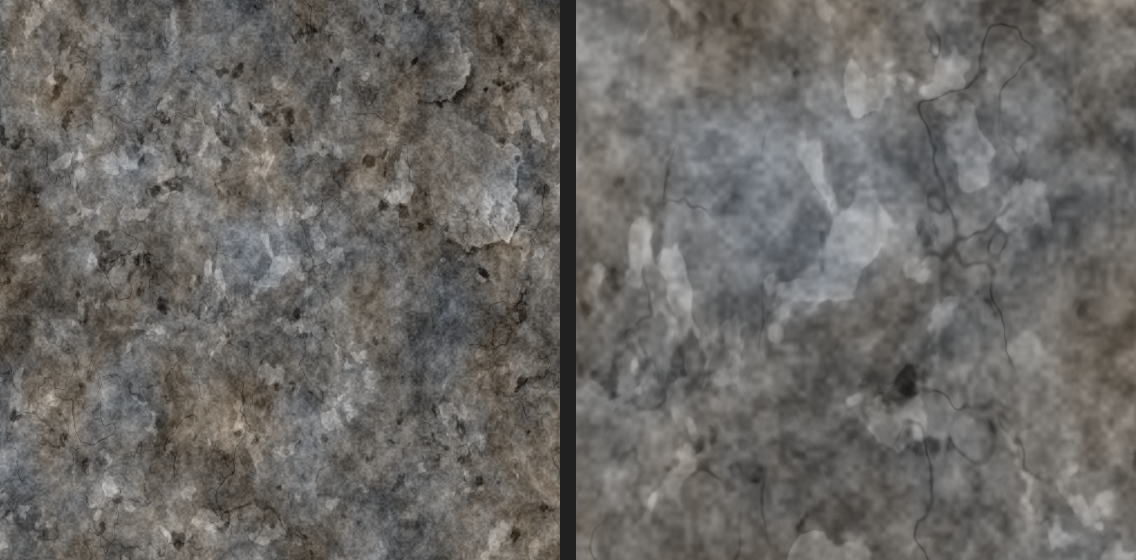
Left, the full canvas; right, a detail of the centre.
Give the GLSL for this texture, as a WebGL 1 fragment shader.

```glsl
precision highp float;
// Weathered grey-brown stone with mottling, hairline cracks, pits and pale flaked patches.
uniform vec2 u_resolution;

#define BASE_TONE 0.392
#define BROAD_AMOUNT 0.24
#define BLOTCH_AMOUNT 0.34
#define SPECKLE_AMOUNT 0.28
#define GRAIN_AMOUNT 0.11
#define CRACK_DEPTH 0.12
#define PIT_DEPTH 0.15
#define FLAKE_LIFT 0.12
#define WARMTH 0.11
#define WARP 0.035

float hash(vec2 p) {
  vec3 q = fract(vec3(p.xyx) * 0.1031);
  q += dot(q, q.yzx + 33.33);
  return fract((q.x + q.y) * q.z);
}

float noise(vec2 p) {
  vec2 cell = floor(p);
  vec2 f = fract(p);
  f = f * f * (3.0 - 2.0 * f);
  float low = mix(hash(cell), hash(cell + vec2(1.0, 0.0)), f.x);
  float high = mix(hash(cell + vec2(0.0, 1.0)), hash(cell + 1.0), f.x);
  return mix(low, high, f.y);
}

// Four rotated octaves, normalised to 0..1
float fbm(vec2 p) {
  float sum = 0.0;
  float weight = 0.533;
  for (int i = 0; i < 4; i++) {
    sum += weight * noise(p);
    p = mat2(1.6, 1.2, -1.2, 1.6) * p + 17.3;
    weight *= 0.5;
  }
  return sum;
}

// Thin dark line along the middle contour of a noise field, broken by a mask
float crack(vec2 p, float scale, float width) {
  float line = abs(fbm(p * scale + 41.0) - 0.5);
  float mask = smoothstep(0.46, 0.62, fbm(p * scale * 0.6 + 73.0));
  return (1.0 - smoothstep(0.0, width, line)) * mask;
}

// Raised chip: pale toward its right edge, shadowed along the underside
float chip(vec2 p, vec2 centre, vec2 radius) {
  vec2 q = (p - centre) / radius;
  float ragged = 1.3 * (fbm(p * 13.0 + 5.0) - 0.5) + 0.7 * (fbm(p * 45.0) - 0.5);
  float d = length(q) - 1.0 + ragged;
  float side = smoothstep(-0.7, 0.8, q.x - 0.3 * q.y);
  float face = (1.0 - smoothstep(-0.06, 0.03, d)) * (0.02 + 0.09 * side);
  float rim = (1.0 - smoothstep(0.0, 0.12, abs(d + 0.08))) * side * 0.07;
  float under = smoothstep(0.1, 0.8, 0.4 * q.x - q.y);
  float shadow = smoothstep(0.0, 0.06, d) * (1.0 - smoothstep(0.06, 0.3, d));
  return face + rim - 0.12 * shadow * under;
}

void main() {
  vec2 uv = gl_FragCoord.xy / min(u_resolution.x, u_resolution.y);
  vec2 bend = vec2(fbm(uv * 11.0 + 3.0), fbm(uv * 11.0 + 29.0)) - 0.5;
  vec2 p = (uv + WARP * bend) * vec2(1.12, 0.9);

  // Mottling from broad stains down to fine grain
  float broad = fbm(p * 5.0 + 9.0) - 0.5;
  float blotch = fbm(p * 19.0 + 61.0) - 0.5;
  float speckle = fbm(p * 75.0 + 13.0) - 0.5;
  float grain = noise(uv * 250.0) - 0.5;
  float tone = BASE_TONE + BROAD_AMOUNT * broad + BLOTCH_AMOUNT * blotch
             + SPECKLE_AMOUNT * speckle + GRAIN_AMOUNT * grain;
  tone += 0.025 * (smoothstep(0.4, 0.15, uv.y) - 0.3);

  // Pale flakes with crisp ragged edges
  float flakeField = fbm(p * 27.0 + 97.0) + 0.25 * broad + 0.12 * speckle;
  tone += FLAKE_LIFT * smoothstep(0.67, 0.74, flakeField);

  // Dark pits and two sizes of crack
  float pitField = fbm(p * 25.0 + 151.0) + 0.2 * speckle;
  tone -= PIT_DEPTH * (1.0 - smoothstep(0.2, 0.3, pitField));
  tone -= CRACK_DEPTH * crack(p, 7.0, 0.012);
  tone -= CRACK_DEPTH * 0.8 * crack(p + 2.0, 19.0, 0.03);

  // Large flaked patches
  tone += chip(uv, vec2(0.83, 0.70), vec2(0.085, 0.115));
  tone += chip(uv, vec2(0.79, 0.89), vec2(0.05, 0.07));
  tone = clamp(tone, 0.08, 0.74);

  // Warm brown against neutral grey
  float warm = 0.018 + WARMTH * (fbm(p * 8.0 + 211.0) - 0.5);
  vec3 colour = vec3(tone) + warm * vec3(0.9, 0.0, -1.1);
  gl_FragColor = vec4(colour, 1.0);
}
```
